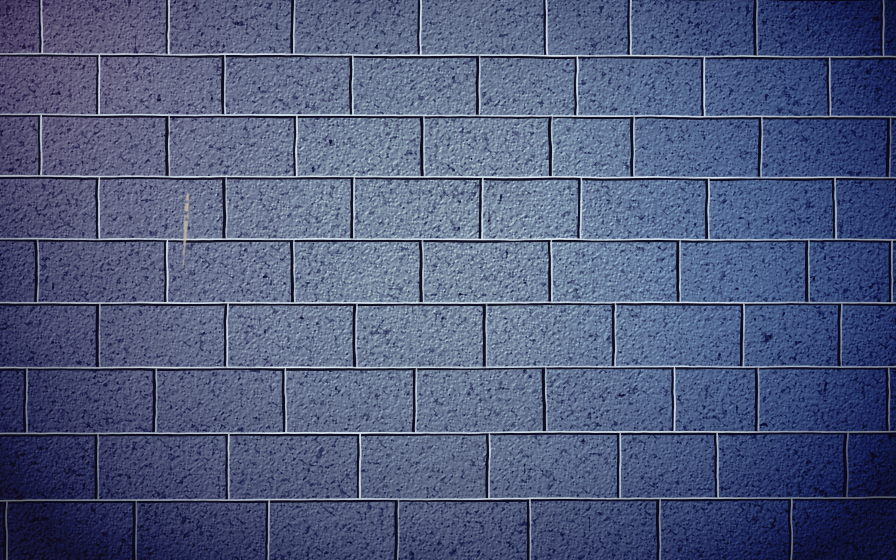
Give the GLSL for this texture, as a WebGL 2 fragment shader.

```glsl
#version 300 es
precision highp float;
// Painted block wall in running bond: nine courses that grow slightly downward,
// each with one short block. Embossed noise gives the sandy face, thin pairs of
// dark and lit lines give the joints, and a tone ramp colours the vignetted light.
uniform vec2 u_resolution;
out vec4 fragColor;

const vec3 LINE_LIT = vec3(0.88, 0.93, 0.97);
const vec3 LINE_DARK = vec3(0.03, 0.025, 0.10);
const vec3 SCRATCH = vec3(0.80, 0.74, 0.66);
const vec3 RAMP[7] = vec3[7](
    vec3(0.05, 0.04, 0.11), vec3(0.09, 0.11, 0.29), vec3(0.22, 0.25, 0.40),
    vec3(0.34, 0.38, 0.50), vec3(0.43, 0.49, 0.60), vec3(0.56, 0.64, 0.70),
    vec3(0.74, 0.82, 0.86));

float hash(vec2 p) {
    vec3 q = fract(p.xyx * vec3(0.1031, 0.1030, 0.0973));
    q += dot(q, q.yzx + 33.33);
    return fract((q.x + q.y) * q.z);
}

float noise(vec2 p) {
    vec2 i = floor(p), f = fract(p);
    f = f * f * (3.0 - 2.0 * f);
    return mix(mix(hash(i), hash(i + vec2(1, 0)), f.x),
               mix(hash(i + vec2(0, 1)), hash(i + vec2(1, 1)), f.x), f.y);
}

// Rotates the sampling grid, so that the grain shows no rows
vec2 turned(vec2 p) {
    return mat2(0.8, 0.6, -0.6, 0.8) * p + 3.0;
}

float grit(vec2 p) {
    return 0.65 * noise(turned(p) * 310.0) + 0.35 * noise(p * 190.0 + 17.0);
}

vec3 toneColor(float tone) {
    float s = clamp(tone, 0.0, 1.0) * 6.0;
    int i = min(int(s), 5);
    return mix(RAMP[i], RAMP[i + 1], s - float(i));
}

// Soft line of a given half width around d = 0
float band(float d, float halfWidth, float soft) {
    return 1.0 - smoothstep(halfWidth - soft, halfWidth + soft, abs(d));
}

// Course lines, measured down from the top, with spacing that widens
float courseY(float k) {
    return 0.1 + 0.1069 * k + 0.0009 * k * k;
}

float courseIndex(float y) {
    return (sqrt(0.01143 + 0.0036 * (y - 0.1)) - 0.1069) / 0.0018;
}

// Position of vertical joint j in a row; one block per row is cut short
float jointX(float row, float j) {
    float odd = mod(row, 2.0);
    float width = 0.2256 + 0.001 * row;
    float start = mix(0.073 - 0.000125 * row * row * row, 0.174, odd);
    float cut = row < 4.0 ? 4.0 - odd : 6.0 - floor((row - 3.0) * 0.5);
    cut = row > 7.0 ? 9.0 : cut;
    float shortening = width - mix(0.148, 0.174, odd);
    float jitter = (hash(vec2(row, j) + 3.0) - 0.5) * 0.003;
    return start + width * j - step(cut + 0.5, j) * shortening + jitter;
}

// x: signed distance to the nearest joint, y: its number, z: block number
vec3 nearestJoint(float x, float row) {
    vec3 best = vec3(9.0, 0.0, 0.0);
    for (float j = 0.0; j < 9.0; j++) {
        float d = x - jointX(row, j);
        if (abs(d) < abs(best.x)) best.xy = vec2(d, j);
        best.z += step(0.0, d);
    }
    return best;
}

void main() {
    vec2 uv = gl_FragCoord.xy / u_resolution;
    vec2 p = vec2(gl_FragCoord.x / u_resolution.y, 1.0 - uv.y);
    float soft = 0.6 / u_resolution.y;

    // Courses, slightly converging, with a gently uneven edge
    float y = p.y - (p.x - 0.8) * (0.0045 - 0.009 * p.y);
    float ragged = noise(p * 80.0 + 80.0) - 0.5;
    y += (noise(p * vec2(12.0, 3.0)) - 0.5) * 0.0016 + ragged * 0.0006;
    float k = courseIndex(y);
    float row = floor(k) + 1.0;
    float line = floor(k + 0.5);
    float dy = y - courseY(line);
    float bend = (noise(p * vec2(4.0, 26.0) + 40.0) - 0.5) * 0.0024;
    vec3 joint = nearestJoint(p.x + bend + ragged * 0.001, row);

    // Light falls off from the middle, fastest toward the right
    vec2 q = (uv - vec2(0.51, 0.57)) * 2.0;
    float light = 0.76 - (q.x > 0.0 ? 0.50 : 0.44) * q.x * q.x - 0.29 * q.y * q.y;
    float corner = exp(-8.0 * dot(p, p));
    light = max(light + 0.20 * corner, 0.08);

    // Sandy face: embossed relief, fine pores and sparse deeper chips
    float relief = grit(p) - grit(p + vec2(0.0017, 0.0020));
    float pores = smoothstep(0.68, 0.90, noise(turned(p.yx) * 230.0 + 60.0));
    float chips = smoothstep(0.92, 0.97, noise(p * 95.0 + 9.0));
    float contrast = 0.35 + 0.85 * light;
    float tone = light + contrast * (0.52 * relief - 0.30 * pores - 0.35 * chips);
    tone += (hash(vec2(row, joint.z)) - 0.5) * 0.03;
    tone += (noise(p * 12.0) - 0.5) * 0.03;
    vec3 color = toneColor(tone);
    color *= mix(vec3(1.04, 0.97, 0.99), vec3(1.0), smoothstep(0.0, 0.45, uv.x));
    color *= mix(vec3(1.0), vec3(0.80, 0.98, 1.12), smoothstep(0.5, 1.0, uv.x));
    color += vec3(0.06, 0.01, 0.0) * corner;

    // Joints: a shadow line beside a continuous bright edge of varying strength
    float wearH = noise(p * vec2(14.0, 3.0) + line * 7.0);
    float wearV = mix(hash(vec2(joint.y, row) + 8.0), noise(p * 30.0), 0.35);
    float darkH = band(dy - 0.0017, 0.0013 + 0.0016 * wearH, soft);
    float darkV = band(joint.x + 0.0014, 0.0012 + 0.0022 * wearV, soft);
    float litH = band(dy + 0.0014, 0.0015, soft) * (0.65 + 0.35 * wearH);
    float litV = band(joint.x - 0.0025, 0.0015, soft) * (1.0 - 0.55 * wearV);
    vec3 edge = LINE_LIT * clamp(0.42 + light, 0.0, 1.0);
    color = mix(color, LINE_DARK, 0.95 * max(darkH, darkV));
    color = mix(color, edge, max(litH, litV));

    // One pale tapered scrape
    float along = (p.y - 0.344) / 0.135;
    float taper = 0.009 * sqrt(max(along * (1.0 - along), 0.0)) * (1.2 - along);
    float scrape = band(p.x - 0.335 + 0.008 * along, taper, 0.001 + soft);
    scrape *= step(0.0, along) * step(along, 1.0) * smoothstep(0.1, 0.5, noise(p * 150.0));
    color = mix(color, SCRATCH, 0.8 * scrape);

    fragColor = vec4(clamp(color, 0.0, 1.0), 1.0);
}
```
